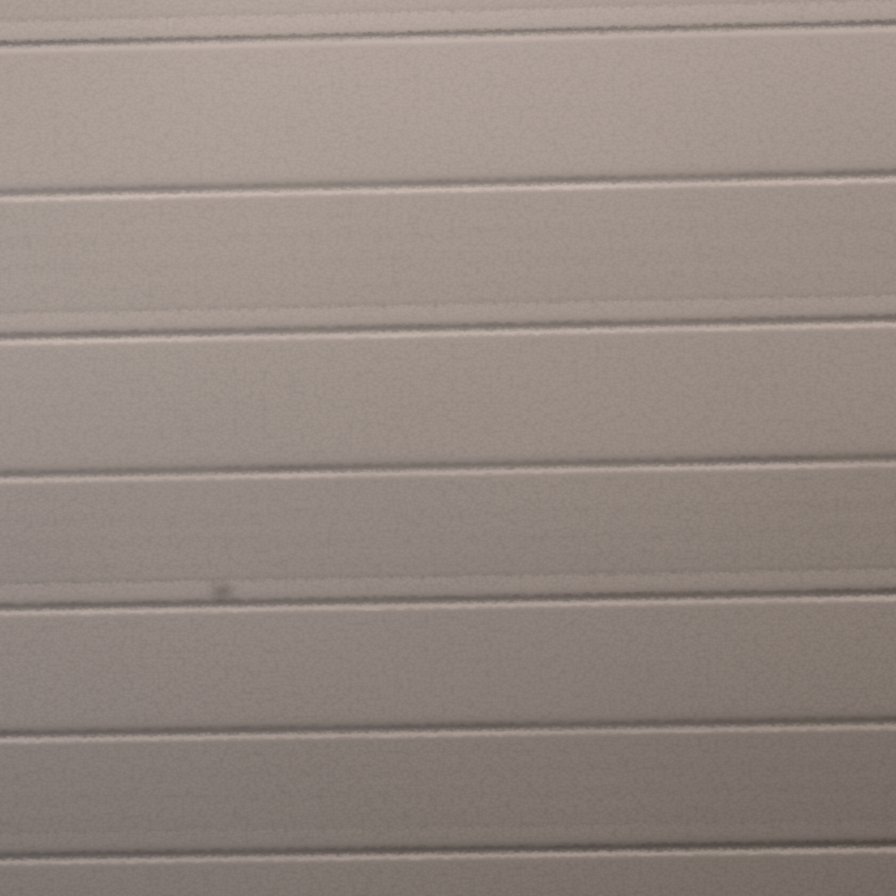
Write a Shadertoy shader that draws this texture.

```glsl
const vec3 TINT = vec3(1.04, 0.96, 0.915);     // warm grey paint
const float FIRST = 0.053;                     // depth of the top groove
const float PITCH = 0.169;                     // first panel height
const float SHRINK = 0.003;                    // perspective loss per panel

vec2 hash2(vec2 p) {
    vec3 q = fract(p.xyx * vec3(0.1031, 0.1030, 0.0973));
    q += dot(q, q.yzx + 33.33);
    return fract((q.xx + q.yz) * q.zy);
}

// Distance to the nearest scattered cell point
float cellular(vec2 p) {
    vec2 cell = floor(p), local = fract(p);
    float nearest = 2.0;
    for (int j = -1; j <= 1; j++) {
        for (int i = -1; i <= 1; i++) {
            vec2 offset = vec2(float(i), float(j));
            vec2 delta = offset + hash2(cell + offset) - local;
            nearest = min(nearest, dot(delta, delta));
        }
    }
    return sqrt(nearest);
}

// Soft drifting variation, roughly -1 to 1
float layeredSines(vec2 p) {
    float sum = 0.0, amplitude = 0.5;
    for (int i = 0; i < 4; i++) {
        sum += amplitude * sin(p.x + 1.7 * sin(p.y)) * cos(p.y - 0.6 * p.x);
        p = mat2(1.6, 1.1, -1.1, 1.6) * p + 2.3;
        amplitude *= 0.6;
    }
    return sum;
}

float softLine(float d, float width) {
    return exp(-d * d / (width * width));
}

float grooveDepth(float index) {
    return FIRST + PITCH * index - SHRINK * index * index;
}

float grooveIndex(float depth) {
    float root = sqrt(PITCH * PITCH - 4.0 * SHRINK * (depth - FIRST));
    return (PITCH - root) / (2.0 * SHRINK);
}

// Broad light falling off downwards and to the right
float roomLight(vec2 uv, float depth) {
    float light = 0.678 - 0.205 * pow(max(depth, 0.0), 1.1);
    light -= 0.045 * uv.x * uv.x;
    light -= 0.03 * softLine(length(uv - vec2(0.0, 1.0)), 0.2);
    return light + 0.008 * layeredSines(uv * vec2(4.0, 6.0));
}

// Raised lip, dark slot and bright lower edge of one joint
float joint(float d, float index, float x, float rough) {
    float paired = 1.0 - mod(index, 2.0);
    float top = 1.0 - step(0.5, index);
    float edge = d + 0.0022 * rough;
    float lip = smoothstep(-0.031, -0.026, edge)
              * (1.0 - smoothstep(-0.010, -0.005, edge));
    float lipEdge = softLine(edge + 0.031, 0.0035);
    float strength = 1.0 + 0.25 * layeredSines(vec2(x * 9.0, index * 5.0 + 1.0));
    float slot = softLine(edge + 0.0045, mix(0.0046, 0.0032, top));
    float halo = softLine(d + 0.009, 0.008);
    float shine = softLine(edge - 0.0037, 0.0036);
    float fade = mix(1.0, 0.35, smoothstep(4.0, 6.0, index));
    float shade = paired * fade * (0.028 * lip - 0.018 * lipEdge);
    shade -= (strength + 0.5 * rough) * (0.105 + 0.035 * top) * slot + 0.018 * halo;
    return shade + (strength - 0.4 * rough) * mix(0.125, 0.065, top) * shine;
}

// Faint drawn ribs on every second panel
float ribs(float position, float x) {
    float within = fract(position);
    float odd = mod(floor(position), 2.0);
    float mask = smoothstep(0.1, 0.25, within) * (1.0 - smoothstep(0.65, 0.8, within));
    float patchy = 0.6 + 0.4 * layeredSines(vec2(x * 12.0, position * 3.0));
    return mix(0.25, 1.0, odd) * mask * patchy * sin(within * 34.0);
}

void mainImage(out vec4 fragColor, in vec2 fragCoord) {
    vec2 uv = fragCoord / iResolution.xy;

    // Slight tilt, steeper towards the top
    float down = 1.0 - uv.y;
    float depth = down + uv.x * mix(0.024, 0.0135, down);
    float position = grooveIndex(depth);
    float index = max(floor(position + 0.5), 0.0);
    float d = depth - grooveDepth(index);

    // Paint grain: fine specks and coarser mottling, also roughening the edges
    float specks = 0.45 - cellular(uv * vec2(210.0, 260.0));
    float mottle = 0.45 - cellular(uv * vec2(95.0, 125.0) + 19.0);

    float value = roomLight(uv, depth);
    value += joint(d, index, uv.x, 0.8 * specks + 0.9 * mottle);
    value += 0.005 * ribs(position, uv.x);
    value -= 0.010 * mod(floor(position), 2.0);
    value += 0.036 * specks + 0.020 * mottle;

    // One small smudge on a lip
    vec2 smudge = (uv - vec2(0.248, 0.340)) / vec2(1.25, 1.0);
    value -= 0.11 * softLine(length(smudge), 0.009);

    // Cooler on the left, browner on the lower right
    float warmth = 0.018 * (uv.x * (0.4 + 0.6 * down) - 0.25);
    vec3 color = value * TINT + warmth * vec3(0.5, -0.1, -0.7);
    fragColor = vec4(clamp(color, 0.0, 1.0), 1.0);
}
```
